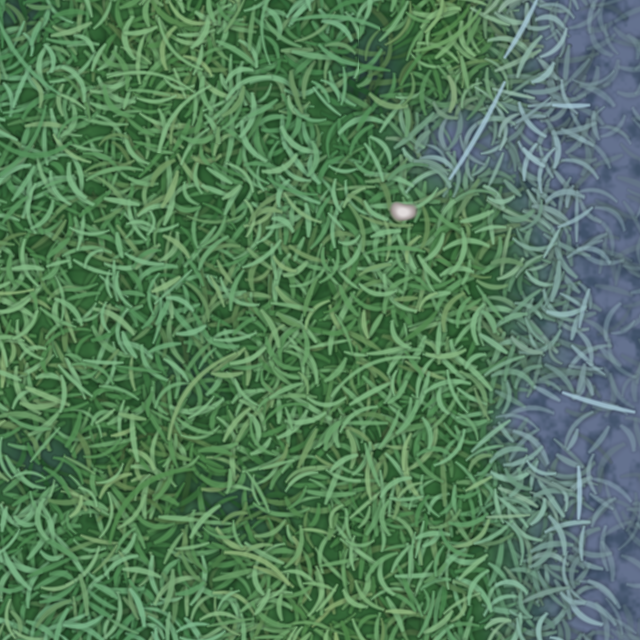
This texture is drawn by a WebGL 2 fragment shader. Its source:

```glsl
#version 300 es
precision highp float;
// Dense tangled grass seen from above, thinning into blue-grey soil on the right.
uniform vec2 u_resolution;
out vec4 fragColor;

const vec3 DEEP_GREEN = vec3(0.15, 0.32, 0.17);
const vec3 MID_GREEN = vec3(0.31, 0.53, 0.31);
const vec3 LIGHT_GREEN = vec3(0.53, 0.73, 0.54);
const vec3 OLIVE = vec3(0.60, 0.69, 0.46);
const vec3 SOIL = vec3(0.37, 0.42, 0.53);
const vec3 DARK_SOIL = vec3(0.25, 0.32, 0.41);
const vec3 STRAW = vec3(0.60, 0.72, 0.77);

vec3 hash3(vec2 p) {
    vec3 q = fract(p.xyx * vec3(0.1031, 0.1030, 0.0973));
    q += dot(q, q.yxz + 33.33);
    return fract((q.xxy + q.yzz) * q.zyx);
}

float noise(vec2 p) {
    vec2 i = floor(p), f = fract(p);
    f = f * f * (3.0 - 2.0 * f);
    return mix(mix(hash3(i).x, hash3(i + vec2(1, 0)).x, f.x),
               mix(hash3(i + vec2(0, 1)).x, hash3(i + vec2(1, 1)).x, f.x), f.y);
}

float fbm(vec2 p) {
    return 0.55 * noise(p) + 0.3 * noise(p * 2.1 + 7.3) + 0.15 * noise(p * 4.3 + 3.1);
}

// Soft round spot, 1 at its centre
float spot(vec2 p, vec2 centre, vec2 radius) {
    vec2 d = (p - centre) / radius;
    return exp(-dot(d, d));
}

// 0 on grass, 1 on bare soil
float soilCover(vec2 p) {
    float edge = 0.845 - 0.04 * smoothstep(0.7, 1.0, p.y) + 0.07 * (fbm(p * 9.0) - 0.5);
    float cover = smoothstep(-0.11, 0.08, p.x - edge);
    cover += 0.9 * spot(p, vec2(0.70, 0.77), vec2(0.065, 0.06));
    cover += 0.6 * spot(p, vec2(0.80, 0.78), vec2(0.09, 0.09));
    cover += 0.6 * spot(p, vec2(0.83, 0.34), vec2(0.06, 0.06));
    return clamp(cover, 0.0, 1.0);
}

// Bare earth where few blades grow
float bareCore(vec2 p) {
    float core = smoothstep(0.87, 0.96, p.x + 0.05 * (noise(p * 8.0) - 0.5));
    return clamp(core + 0.9 * spot(p, vec2(0.85, 0.35), vec2(0.06, 0.05)), 0.0, 1.0);
}

// Shaded hollows between the tufts
float hollow(vec2 p) {
    float h = spot(p, vec2(0.58, 0.89), vec2(0.05, 0.07));
    h += 0.8 * spot(p, vec2(0.06, 0.28), vec2(0.09, 0.05));
    h += 0.7 * spot(p, vec2(0.36, 0.21), vec2(0.09, 0.06));
    h += spot(p, vec2(0.03, 0.98), vec2(0.05, 0.03));
    h += 0.6 * spot(p, vec2(0.30, 0.41), vec2(0.06, 0.04));
    return clamp(h, 0.0, 1.0);
}

// Distance to an arc-like blade; y holds the position along it, -1 to 1
vec2 bladeDistance(vec2 p, float angle, float halfLength, float bend) {
    float c = cos(angle), s = sin(angle);
    vec2 q = vec2(c * p.x + s * p.y, c * p.y - s * p.x);
    float t = clamp(q.x / halfLength, -1.0, 1.0);
    q.y -= bend * halfLength * (t * t - 0.4);
    q.y /= sqrt(1.0 + 4.0 * bend * bend * t * t);
    return vec2(length(vec2(max(abs(q.x) - halfLength, 0.0), q.y)), t);
}

// Paint one tapered blade with a soft shadow and blurred sides
vec3 paintBlade(vec3 base, vec2 d, float width, vec3 tint, float opacity) {
    float w = width * (1.0 - 0.45 * d.y * d.y);
    float soft = max(0.0026, 1.0 / u_resolution.y);
    float mask = 1.0 - smoothstep(w - soft, w + soft, d.x);
    float shadow = 1.0 - smoothstep(w, w * 3.5, d.x);
    base *= 1.0 - 0.16 * shadow * opacity;
    return mix(base, tint, mask * opacity);
}

// One jittered grid of blades, coloured by the ground under each root
vec3 bladeLayer(vec3 base, vec2 p, float cells, float width, float depth, float seed, float density) {
    vec2 shift = seed * vec2(0.37, 0.71);
    vec2 cell = floor(p * cells + shift);
    for (int k = 0; k < 9; k++) {
        vec2 id = cell + vec2(k % 3 - 1, k / 3 - 1);
        vec3 a = hash3(id + seed * 17.0), b = hash3(id + seed * 31.0 + 101.0);
        vec3 c = hash3(id + seed * 13.0 + 211.0);
        vec2 root = (id + a.xy - shift) / cells;
        float soil = soilCover(root), dip = hollow(root), core = bareCore(root);
        if (c.x > density * (1.0 - 0.3 * soil - 0.4 * core) * (1.0 - 0.5 * dip)) continue;
        float light = clamp(0.2 + 0.5 * depth + 0.6 * (b.x - 0.35) - 0.3 * dip, 0.0, 1.0);
        vec3 tint = mix(DEEP_GREEN, MID_GREEN, smoothstep(0.0, 0.4, light));
        tint = mix(tint, LIGHT_GREEN, smoothstep(0.3, 0.9, light));
        tint = mix(tint, OLIVE * (0.55 + 0.5 * light), 0.6 * smoothstep(0.6, 1.0, c.y));
        tint *= mix(vec3(0.93, 1.0, 1.06), vec3(1.04, 1.0, 0.92), noise(root * 4.0 + 4.0));
        tint = mix(tint, STRAW * (0.58 + 0.46 * light), 0.9 * soil);
        vec2 d = bladeDistance(p - root, a.z * 6.2832, (0.4 + 0.5 * b.y) / cells, (b.z - 0.5) * 0.85);
        base = paintBlade(base, d, width * (0.7 + 0.6 * c.z), tint, 0.88 - 0.5 * core);
    }
    return base;
}

// Straight pale stalk between two ends
vec3 stalk(vec3 base, vec2 p, vec2 from, vec2 to) {
    vec2 axis = to - from;
    vec2 d = bladeDistance(p - 0.5 * (from + to), atan(axis.y, axis.x), 0.5 * length(axis), 0.04);
    return paintBlade(base, d, 0.004, STRAW * 1.1, 0.85);
}

void main() {
    vec2 p = gl_FragCoord.xy / u_resolution;
    // Ground
    float grain = fbm(p * 38.0);
    vec3 turf = mix(DEEP_GREEN, MID_GREEN, 0.6 * grain);
    turf = mix(turf, DARK_SOIL * 0.85, 0.6 * hollow(p));
    vec3 color = mix(turf, mix(DARK_SOIL, SOIL * 1.06, smoothstep(0.15, 0.6, grain)), soilCover(p));

    // Short blades from the bottom of the sward up, then long ones in the upper left
    for (int i = 0; i < 9; i++) {
        float layer = float(i);
        color = bladeLayer(color, p, 21.0 + 2.0 * mod(layer, 3.0), 0.0038, layer / 8.0, layer + 1.0, 0.72);
    }
    float tall = 0.1 + 0.45 * smoothstep(0.6, 0.85, p.y) * (1.0 - smoothstep(0.5, 0.65, p.x));
    color = bladeLayer(color, p, 10.0, 0.0036, 0.85, 23.0, tall);

    // Dry stalks over the soil
    color = stalk(color, p, vec2(0.705, 0.72), vec2(0.79, 0.87));
    color = stalk(color, p, vec2(0.79, 0.91), vec2(0.84, 1.0));
    color = stalk(color, p, vec2(0.865, 0.835), vec2(0.92, 0.835));
    color = stalk(color, p, vec2(0.88, 0.385), vec2(0.99, 0.355));
    color = stalk(color, p, vec2(0.905, 0.19), vec2(0.905, 0.27));

    // Pale pebble
    float pebble = length((p - vec2(0.628, 0.669)) / vec2(0.023, 0.016)) + 0.35 * (noise(p * 60.0) - 0.5);
    vec3 stone = mix(vec3(0.88, 0.86, 0.86), vec3(0.55, 0.51, 0.50), smoothstep(0.2, 1.0, pebble));
    color = mix(color, stone, 1.0 - smoothstep(0.7, 1.1, pebble));
    fragColor = vec4(color, 1.0);
}
```
